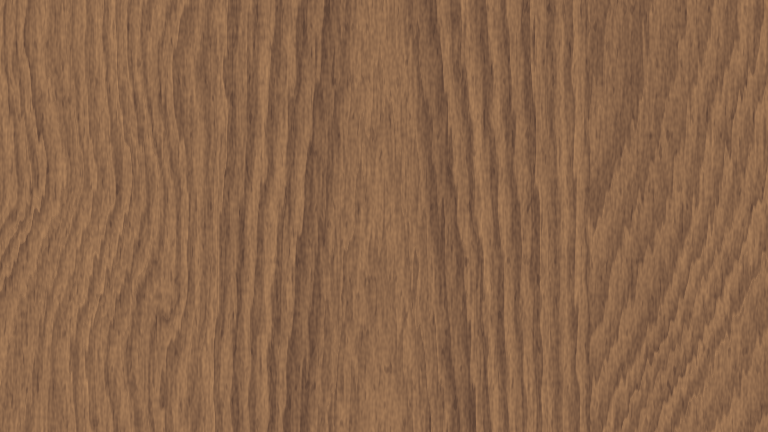
This texture is drawn by a Shadertoy shader. Its source:

```glsl
// Two walnut veneer boards: a straight-grained cathedral cut beside a slanted cut.

const vec3 DARK_WOOD  = vec3(0.415, 0.302, 0.230);
const vec3 LIGHT_WOOD = vec3(0.665, 0.498, 0.352);
const float BASE_TONE = 0.52;
const float SEAM_X = 1.366;             // joint between the boards
const float HEART_X = 0.88;             // axis of the cathedral arches
const float ARCH_LEAN = 0.11;           // how fast the arches open downwards
const float ARCH_ROUNDNESS = 0.035;
const float RING_WIDTH = 0.038;
const float SLANT_RING_WIDTH = 0.062;
const vec2 KNOT = vec2(0.37, 0.31);
const vec2 FIBRE_SCALE = vec2(150.0, 14.0);
const vec2 PORE_SCALE = vec2(190.0, 75.0);
const float FIBRE_AMOUNT = 0.24;
const float PORE_AMOUNT = 0.30;

float hash(ivec2 cell) {
    uvec2 q = uvec2(cell) * uvec2(1597334677u, 3812015801u);
    uint n = (q.x ^ q.y) * 1597334677u;
    n = (n ^ (n >> 15)) * 2246822519u;
    return float((n ^ (n >> 13)) & 65535u) / 65535.0;
}

float cornerSlope(ivec2 cell, vec2 offset) {
    float angle = 6.28319 * hash(cell);
    return dot(vec2(cos(angle), sin(angle)), offset);
}

// Gradient noise, roughly -0.7 to 0.7
float noise(vec2 p) {
    ivec2 i = ivec2(floor(p));
    vec2 f = fract(p);
    vec2 w = f * f * f * (f * (f * 6.0 - 15.0) + 10.0);
    float low = mix(cornerSlope(i, f),
                    cornerSlope(i + ivec2(1, 0), f - vec2(1, 0)), w.x);
    float high = mix(cornerSlope(i + ivec2(0, 1), f - vec2(0, 1)),
                     cornerSlope(i + ivec2(1, 1), f - vec2(1, 1)), w.x);
    return mix(low, high, w.y);
}

float bump(float x, float width) {
    return exp(-x * x / (width * width));
}

// Growth rings: slow darkening, then an abrupt light edge
float rings(float s, int seed) {
    s += 0.7 * noise(vec2(s * 0.43, float(seed) + 0.5));
    float f = fract(s);
    float band = smoothstep(0.15, 0.8, f) * (1.0 - smoothstep(0.85, 1.0, f));
    float strength = mix(0.4, 1.0, hash(ivec2(int(floor(s)), seed)));
    return (0.42 - band) * strength;
}

float cathedralBoard(vec2 p, float jag) {
    float leftSide = 1.0 - smoothstep(0.3, 0.75, p.x);

    // Grain bends around the knot and wanders on the left
    vec2 k = p - KNOT;
    float knot = exp(-dot(k, k) / 0.003);
    float x = p.x - 0.55 * k.x * knot;
    x += leftSide * 0.075 * noise(p * vec2(4.0, 2.6) + 7.0);
    x += 0.012 * noise(p * vec2(9.0, 4.0) + 31.0) * (0.3 + leftSide);

    // Distance from the heart, folded into arches
    float dx = x - HEART_X;
    float u = sqrt(dx * dx + ARCH_ROUNDNESS * ARCH_ROUNDNESS);
    u += ARCH_LEAN * p.y * bump(dx, 0.3);
    u -= 0.13 * (1.0 - p.y) * (1.0 - p.y) * bump(p.x, 0.28);

    float heart = bump(dx, 0.14);
    float contrast = mix(0.62, 0.3, heart) - 0.12 * leftSide;
    float tone = contrast * rings(u / RING_WIDTH + jag * (0.35 + 0.5 * heart), 3);
    tone += 0.22 * rings(u / (RING_WIDTH * 0.37) + jag, 11) * (1.0 - heart);

    // Broad shading: pale heart, dark legs, dark streak
    float leg = abs(dx) - 0.1 - 0.09 * (1.0 - p.y);
    tone += 0.1 * bump(dx, 0.08) - 0.24 * bump(leg, 0.04);
    tone -= 0.16 * bump(x - 0.555, 0.018);
    tone += 0.07 * leftSide;
    return tone - 0.15 * knot * smoothstep(-0.1, 0.4, noise(p * vec2(50.0, 30.0)));
}

float slantedBoard(vec2 p, float jag) {
    float x = p.x - SEAM_X;
    float s = x - 0.5 * p.y + 0.17 * p.y * p.y;
    s += 0.055 * noise(p * vec2(3.5, 2.5) + 17.0);
    s += 0.012 * noise(p * vec2(12.0, 7.0) + 5.0);
    float quiet = bump(x, 0.22) * smoothstep(0.3, 0.9, p.y);
    float tone = mix(0.58, 0.3, quiet) * rings(s / SLANT_RING_WIDTH + 0.4 * jag, 23);
    tone += 0.16 * rings(s / (SLANT_RING_WIDTH * 0.4) + jag, 29);
    return tone - 0.13 * quiet + 0.02;
}

void mainImage(out vec4 fragColor, in vec2 fragCoord) {
    vec2 p = fragCoord / iResolution.y;
    float jag = noise(p * vec2(95.0, 9.0) + 3.0);

    // Boards and their joint
    float seam = smoothstep(-0.002, 0.002, p.x - SEAM_X);
    float tone = BASE_TONE + mix(cathedralBoard(p, jag), slantedBoard(p, jag), seam);
    tone -= 0.1 * bump(p.x - SEAM_X, 0.003);

    // Cloudy shading, fibres and pores
    tone += 0.14 * noise(p * vec2(7.0, 1.7) + 43.0);
    tone += FIBRE_AMOUNT * noise(p * FIBRE_SCALE);
    tone += PORE_AMOUNT * noise(p * PORE_SCALE + 61.0);
    float dash = noise(p * vec2(120.0, 24.0) + 89.0);
    tone -= 0.28 * smoothstep(0.28, 0.5, dash);

    fragColor = vec4(mix(DARK_WOOD, LIGHT_WOOD, clamp(tone, -0.15, 1.1)), 1.0);
}
```
